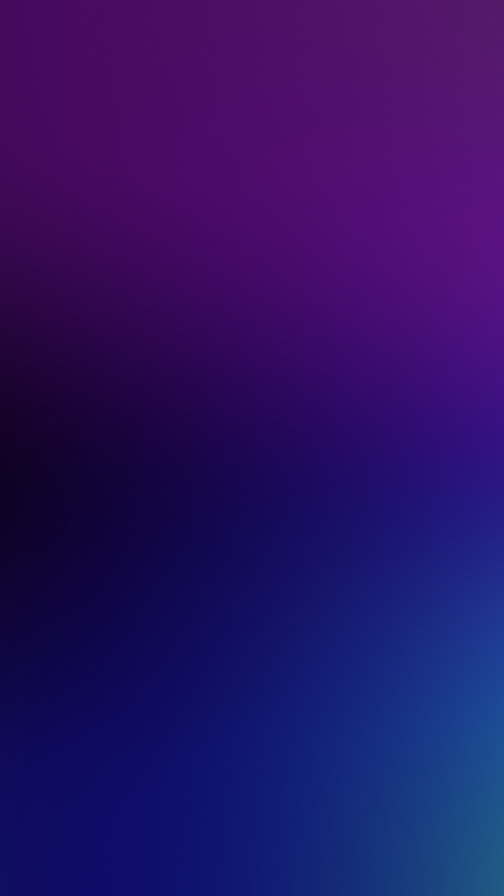
Reproduce this background procedurally as a Shadertoy shader.

```glsl
// Soft dusk gradient: violet above, a dark hollow at left, blue and teal below.

// Converts 0-255 channel values to the 0-1 range.
vec3 rgb(float r, float g, float b) {
    return vec3(r, g, b) / 255.0;
}

// Falling ramp: 0 at or above span.x, 1 at or below span.y.
float descend(vec2 span, float y) {
    return 1.0 - smoothstep(span.y, span.x, y);
}

// Vertical blend through five colours, from the top edge to the base.
vec3 column(float y, vec3 top, vec3 violet, vec3 shade, vec3 blue, vec3 base,
            vec2 shadeSpan, vec2 blueSpan) {
    vec3 color = mix(top, violet, descend(vec2(1.0, 0.72), y));
    color = mix(color, shade, descend(shadeSpan, y));
    color = mix(color, blue, descend(blueSpan, y));
    return mix(color, base, descend(vec2(0.25, 0.0), y));
}

// Quadratic curve through colours at x = 0, 0.5 and 1.
vec3 across(float x, vec3 left, vec3 middle, vec3 right) {
    return left * (1.0 - x) * (1.0 - 2.0 * x)
         + middle * 4.0 * x * (1.0 - x)
         + right * x * (2.0 * x - 1.0);
}

float hash(vec2 p) {
    return fract(sin(dot(p, vec2(127.1, 311.7))) * 43758.5);
}

void mainImage(out vec4 fragColor, in vec2 fragCoord) {
    vec2 uv = fragCoord / iResolution.xy;

    // Dark side
    vec3 left = column(uv.y,
        rgb(68.0, 10.0, 92.0), rgb(66.0, 9.0, 90.0), rgb(15.0, 1.0, 34.0),
        rgb(14.0, 11.0, 92.0), rgb(16.0, 14.0, 96.0),
        vec2(0.86, 0.44), vec2(0.50, 0.05));

    // Centre
    vec3 middle = column(uv.y,
        rgb(78.0, 14.0, 102.0), rgb(78.0, 11.0, 108.0), rgb(21.0, 4.0, 76.0),
        rgb(16.0, 24.0, 114.0), rgb(16.0, 26.0, 114.0),
        vec2(0.82, 0.38), vec2(0.58, 0.08));

    // Bright side
    vec3 right = column(uv.y,
        rgb(84.0, 26.0, 106.0), rgb(90.0, 18.0, 130.0), rgb(38.0, 16.0, 130.0),
        rgb(28.0, 76.0, 152.0), rgb(32.0, 92.0, 132.0),
        vec2(0.74, 0.38), vec2(0.54, 0.16));

    vec3 color = across(uv.x, left, middle, right);

    // Faint dither against banding
    color += (hash(uv) - 0.5) / 255.0;
    fragColor = vec4(clamp(color, 0.0, 1.0), 1.0);
}
```
